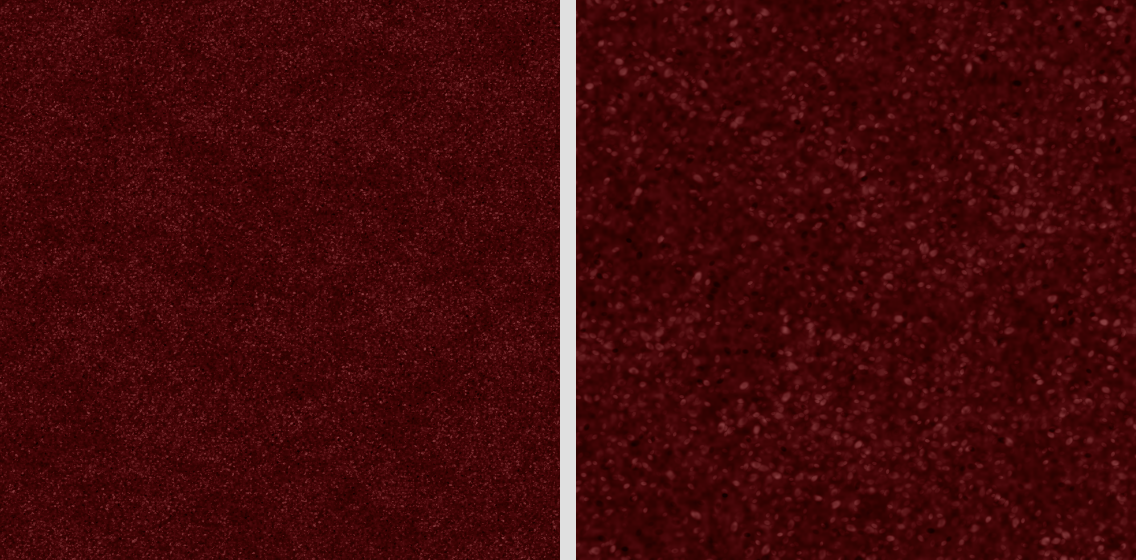
Left, the full canvas; right, a detail of the centre.
This texture is drawn by a three.js fragment shader. Its source:

```glsl
varying vec2 vUv;

// Pile tones, from deep gaps to lit fibre tips
const vec3 GAP = vec3(0.08, 0.0, 0.0);
const vec3 SHADE = vec3(0.19, 0.008, 0.003);
const vec3 WINE = vec3(0.25, 0.016, 0.02);
const vec3 RUBY = vec3(0.29, 0.03, 0.042);
const vec3 ROSE = vec3(0.35, 0.08, 0.09);
const vec3 TIP = vec3(0.43, 0.15, 0.16);
const vec3 GLINT = vec3(0.54, 0.25, 0.26);

// Tones are measured by their red value
const float BASE_TONE = 0.239;
const float FIBRE_CONTRAST = 0.115;
const float FUZZ_CONTRAST = 0.07;
const float PATCH_CONTRAST = 0.03;
const float TUFT_LIGHT = 0.2;
const float FLECK_DARK = 0.13;

// Cells across the canvas
const float FIBRE_SCALE = 235.0;
const float FUZZ_SCALE = 410.0;
const float TUFT_SCALE = 140.0;
const float SMALL_TUFT_SCALE = 205.0;
const float FLECK_SCALE = 110.0;
const vec2 PATCH_SCALE = vec2(13.0, 19.0);
const vec2 CLUMP_SCALE = vec2(38.0, 52.0);

const float TUFT_SHARE = 0.52;
const float FLECK_SHARE = 0.1;
const float TUFT_TILT = 0.25;
const float TILT_SPREAD = 2.2;

float hash(vec2 p) {
  vec3 q = fract(vec3(p.xyx) * 0.1031);
  q += dot(q, q.yzx + 33.33);
  return fract((q.x + q.y) * q.z);
}

float noise(vec2 p) {
  vec2 i = floor(p);
  vec2 f = fract(p);
  f = f * f * (3.0 - 2.0 * f);
  float low = mix(hash(i), hash(i + vec2(1.0, 0.0)), f.x);
  float high = mix(hash(i + vec2(0.0, 1.0)), hash(i + vec2(1.0, 1.0)), f.x);
  return mix(low, high, f.y);
}

// Uneven density of the pile, centred on 0.5
float density(vec2 uv) {
  return 0.45 * noise(uv * PATCH_SCALE + 7.0) + 0.55 * noise(uv * CLUMP_SCALE + 31.0);
}

// Soft tilted ovals scattered one per cell; returns the strongest cover
float ovals(vec2 uv, float scale, float share, float clumping, float seed) {
  vec2 p = uv * scale;
  vec2 home = floor(p);
  float cover = 0.0;
  for (int y = -1; y <= 1; y++) {
    for (int x = -1; x <= 1; x++) {
      vec2 cell = home + vec2(float(x), float(y));
      vec2 key = cell + seed;
      vec2 centre = cell + 0.1 + 0.8 * vec2(hash(key + 11.3), hash(key + 47.9));
      float chance = share + clumping * (density(centre / scale) - 0.5);
      float present = step(hash(key + 83.1), chance);
      float angle = TUFT_TILT + TILT_SPREAD * (hash(key + 129.7) - 0.5);
      float c = cos(angle);
      float s = sin(angle);
      vec2 d = mat2(c, -s, s, c) * (p - centre);
      vec2 radii = mix(vec2(0.42, 0.3), vec2(0.68, 0.46), hash(key + 171.3));
      float body = 1.0 - smoothstep(0.35, 1.0, length(d / radii));
      float strength = hash(key + 211.7);
      cover = max(cover, present * body * mix(0.25, 1.0, strength * strength));
    }
  }
  return cover;
}

vec3 pileColor(float tone) {
  vec3 color = mix(GAP, SHADE, clamp((tone - GAP.r) / (SHADE.r - GAP.r), 0.0, 1.0));
  color = mix(color, WINE, clamp((tone - SHADE.r) / (WINE.r - SHADE.r), 0.0, 1.0));
  color = mix(color, RUBY, clamp((tone - WINE.r) / (RUBY.r - WINE.r), 0.0, 1.0));
  color = mix(color, ROSE, clamp((tone - RUBY.r) / (ROSE.r - RUBY.r), 0.0, 1.0));
  color = mix(color, TIP, clamp((tone - ROSE.r) / (TIP.r - ROSE.r), 0.0, 1.0));
  return mix(color, GLINT, clamp((tone - TIP.r) / (GLINT.r - TIP.r), 0.0, 1.0));
}

void main() {
  // Fine fibres and broad patches
  float fibre = noise(vUv * FIBRE_SCALE + 3.7);
  float fuzz = noise(vUv * FUZZ_SCALE + 91.2);
  float tone = BASE_TONE + FIBRE_CONTRAST * (fibre - 0.5) + FUZZ_CONTRAST * (fuzz - 0.5);
  tone += PATCH_CONTRAST * (density(vUv) - 0.5);

  // Lit tufts, roughened by the fuzz
  float large = ovals(vUv, TUFT_SCALE, TUFT_SHARE, 1.3, 5.0);
  float small = ovals(vUv, SMALL_TUFT_SCALE, TUFT_SHARE, 1.0, 307.0);
  tone += TUFT_LIGHT * max(large, 0.75 * small) * (0.55 + 0.75 * fuzz);

  // Dark gaps between tufts
  tone -= FLECK_DARK * ovals(vUv, FLECK_SCALE * 1.6, FLECK_SHARE, -0.2, 613.0);

  gl_FragColor = vec4(pileColor(tone), 1.0);
}
```
